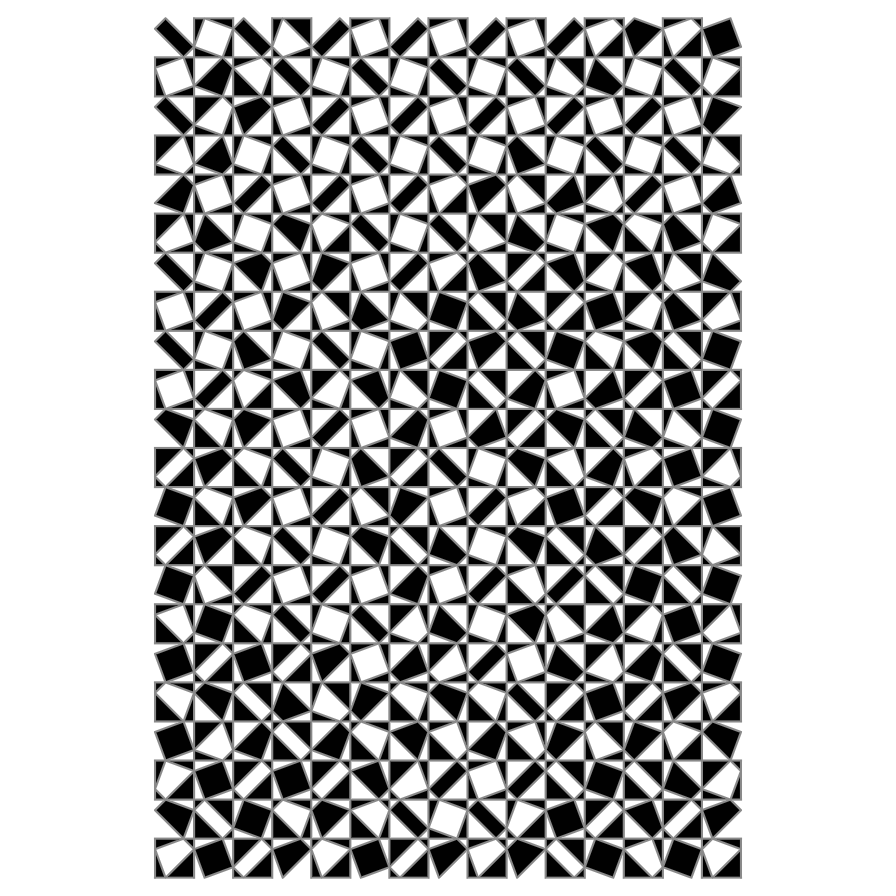
Write a WebGL 2 fragment shader that draws this pattern.

```glsl
#version 300 es
precision highp float;

#define GRID vec2(15.0, 22.0)
#define CELL 0.0436
#define STROKE 0.055
#define CORNER 0.27
#define FLIP_CHANCE 0.10
#define DOMAIN_SCALE 0.24
#define TONE_SLOPE 0.7
#define PAPER vec3(1.0)
#define INK vec3(0.005)
#define LINE_GREY vec3(0.54)

uniform vec2 u_resolution;
out vec4 fragColor;

float hash(vec2 p) {
    vec3 q = fract(p.xyx * vec3(0.1031, 0.1030, 0.0973));
    q += dot(q, q.yzx + 33.33);
    return fract((q.x + q.y) * q.z);
}

float valueNoise(vec2 p) {
    vec2 i = floor(p), f = fract(p);
    f = f * f * (3.0 - 2.0 * f);
    vec2 e = vec2(0.0, 1.0);
    return mix(mix(hash(i), hash(i + e.yx), f.x),
               mix(hash(i + e), hash(i + 1.0), f.x), f.y);
}

// Large regions that share one phase
float phase(vec2 at) {
    return step(0.5, valueNoise(at * DOMAIN_SCALE + 41.0));
}

// Regions where the black quads, not the white ones, become squares
float blackSquares(vec2 at) {
    float drift = (at.y / GRID.y - 0.5) * TONE_SLOPE;
    return step(0.5, valueNoise(at * DOMAIN_SCALE + 87.0) + drift);
}

float randomFlip(vec2 edge, float seed) {
    return step(1.0 - FLIP_CHANCE, hash(edge + seed));
}

float slide(float bits) {
    return mix(CORNER, 1.0 - CORNER, mod(bits, 2.0));
}

// Position of the shared vertex on a horizontal edge
float horizontalVertex(vec2 edge) {
    vec2 middle = edge + vec2(0.5, 0.0);
    return slide(edge.y + phase(middle) + randomFlip(edge, 13.0));
}

// Position of the shared vertex on a vertical edge
float verticalVertex(vec2 edge) {
    vec2 middle = edge + vec2(0.0, 0.5);
    return slide(edge.x + phase(middle) + blackSquares(middle) + randomFlip(edge, 59.0));
}

// Signed distance to the line a-b, positive on the inner side
float sideDistance(vec2 p, vec2 a, vec2 b) {
    vec2 dir = normalize(b - a), q = p - a;
    return dir.x * q.y - dir.y * q.x;
}

float quadDistance(vec2 p, vec2 cell) {
    vec2 top = vec2(horizontalVertex(cell), 0.0);
    vec2 bottom = vec2(horizontalVertex(cell + vec2(0.0, 1.0)), 1.0);
    vec2 left = vec2(0.0, verticalVertex(cell));
    vec2 right = vec2(1.0, verticalVertex(cell + vec2(1.0, 0.0)));
    return min(min(sideDistance(p, top, right), sideDistance(p, right, bottom)),
               min(sideDistance(p, bottom, left), sideDistance(p, left, top)));
}

float coverage(float signedDistance, float pixel) {
    return clamp(0.5 + signedDistance / pixel, 0.0, 1.0);
}

void main() {
    float size = min(u_resolution.x, u_resolution.y);
    float pixel = 1.0 / (size * CELL);
    vec2 p = (gl_FragCoord.xy - 0.5 * u_resolution) * pixel;
    p = vec2(p.x, -p.y) + 0.5 * GRID;

    vec2 cell = clamp(floor(p), vec2(0.0), GRID - 1.0);
    float odd = mod(cell.x + cell.y, 2.0);
    vec2 outside = abs(p - 0.5 * GRID) - 0.5 * GRID;
    float border = max(outside.x, outside.y);

    // Black quads alternate with black corner triangles
    float quad = quadDistance(p - cell, cell);
    float black = mix(coverage(quad, pixel), coverage(-quad, pixel), odd);
    vec3 color = mix(PAPER, INK, black * coverage(-border, pixel));

    // Grid lines; the outer border is drawn only beside odd cells
    vec2 nearest = clamp(round(p), vec2(0.0), GRID);
    vec2 inner = step(0.5, nearest) * step(nearest, GRID - 0.5);
    vec2 gap = abs(p - nearest) + (1.0 - max(inner, vec2(odd)));
    float lineDistance = min(abs(quad), min(gap.x, gap.y));

    float halfStroke = 0.5 * STROKE;
    float stroke = coverage(halfStroke - lineDistance, pixel)
                 * coverage(halfStroke - border, pixel);
    fragColor = vec4(mix(color, LINE_GREY, stroke), 1.0);
}
```
